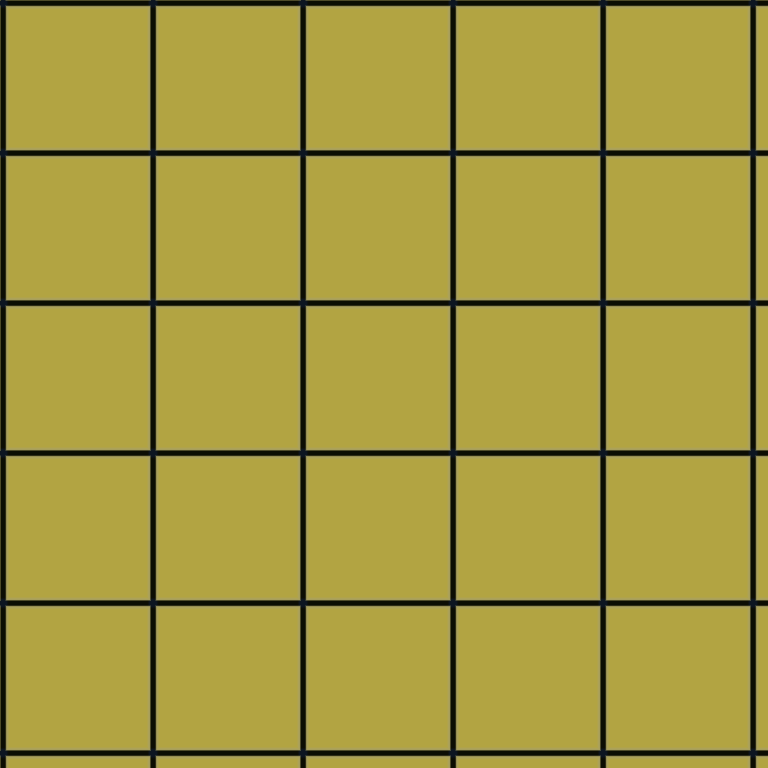
Write a Shadertoy shader that draws this pattern.

```glsl
const float PERIOD = 100.0 / 512.0;      // spacing of the grid lines
const float OFFSET = 2.1 / 512.0;        // first line, from the left and the top
const float HALF_WIDTH = 1.85 / 512.0;   // half the line width
const float SOFTNESS = 0.7 / 512.0;      // blur on each side of a line edge
const float HALO_REACH = 3.8 / 512.0;    // outer limit of the pale fringe
const float KNOT_REACH = 4.0 / 512.0;    // outer limit of the tint at crossings

const vec3 FIELD_COLOR = vec3(0.698, 0.643, 0.260);
const vec3 HALO_COLOR = vec3(0.668, 0.632, 0.365);
const vec3 LINE_COLOR = vec3(0.045, 0.050, 0.010);
const vec3 KNOT_COLOR = vec3(0.050, 0.085, 0.130);

// Distance to the nearest grid line along each axis
vec2 gridDistance(vec2 p) {
    return abs(fract((p - OFFSET) / PERIOD + 0.5) - 0.5) * PERIOD;
}

void mainImage(out vec4 fragColor, in vec2 fragCoord) {
    vec2 p = fragCoord / iResolution.xy;
    p.y = 1.0 - p.y;

    vec2 axisDistance = gridDistance(p);
    float nearest = min(axisDistance.x, axisDistance.y);
    float farthest = max(axisDistance.x, axisDistance.y);
    float edge = max(SOFTNESS, 0.5 / iResolution.y);

    // Pale fringe beside the lines
    float halo = 1.0 - smoothstep(HALF_WIDTH + edge, HALO_REACH + edge, nearest);
    vec3 color = mix(FIELD_COLOR, HALO_COLOR, halo);

    // Dark lines, bluish where they cross
    float knot = 1.0 - smoothstep(HALF_WIDTH, KNOT_REACH, farthest);
    vec3 ink = mix(LINE_COLOR, KNOT_COLOR, knot);
    float line = 1.0 - smoothstep(HALF_WIDTH - edge, HALF_WIDTH + edge, nearest);
    color = mix(color, ink, line);

    fragColor = vec4(color, 1.0);
}
```
